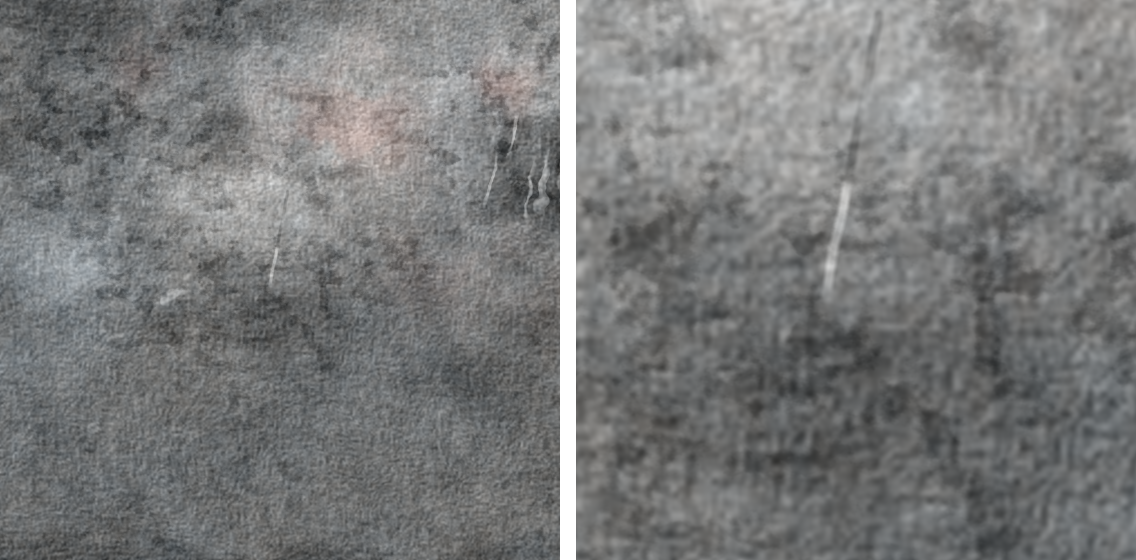
Left: the whole. Right: its middle third, enlarged.
Reproduce this texture procedurally as a Shadertoy shader.

```glsl
float hash(vec2 cell) {
    uvec2 q = uvec2(ivec2(cell)) * uvec2(1597334677u, 3812015801u);
    uint n = (q.x ^ q.y) * 1597334677u;
    n = (n ^ (n >> 15)) * 2246822519u;
    return float((n ^ (n >> 13)) & 65535u) / 65535.0;
}

float noise(vec2 p) {
    vec2 cell = floor(p), f = fract(p);
    f = f * f * (3.0 - 2.0 * f);
    return mix(mix(hash(cell), hash(cell + vec2(1, 0)), f.x),
               mix(hash(cell + vec2(0, 1)), hash(cell + vec2(1, 1)), f.x), f.y);
}

float fbm(vec2 p) {
    float sum = 0.0, amplitude = 0.5;
    for (int i = 0; i < 5; i++) {
        sum += amplitude * noise(p);
        p = mat2(1.6, 1.2, -1.2, 1.6) * p + 17.3;
        amplitude *= 0.52;
    }
    return sum;
}

// Soft elliptical stain
float stain(vec2 p, vec2 center, vec2 radius) {
    vec2 d = (p - center) / radius;
    return exp(-dot(d, d));
}

// Distance to a segment in x, progress along it in y
vec2 segment(vec2 p, vec2 a, vec2 b) {
    float t = clamp(dot(p - a, b - a) / dot(b - a, b - a), 0.0, 1.0);
    return vec2(length(p - mix(a, b, t)), t);
}

void mainImage(out vec4 fragColor, in vec2 fragCoord) {
    vec2 uv = fragCoord / iResolution.xy;
    vec2 warp = vec2(fbm(uv * 9.0), fbm(uv * 9.0 + 40.0)) - 0.5;
    vec2 p = uv + 0.13 * warp;

    // Broad light and dark areas
    float tone = 0.435 + 0.03 * smoothstep(0.3, 0.6, uv.y);
    tone += 0.15 * stain(p, vec2(0.66, 0.81), vec2(0.19, 0.16));
    tone += 0.15 * stain(p, vec2(0.91, 0.86), vec2(0.12, 0.1));
    tone += 0.16 * stain(p, vec2(0.4, 0.6), vec2(0.2, 0.11));
    tone += 0.08 * stain(p, vec2(0.47, 0.76), vec2(0.04, 0.15));
    tone += 0.11 * stain(p, vec2(0.1, 0.49), vec2(0.14, 0.08));
    tone -= 0.12 * stain(p, vec2(0.17, 0.95), vec2(0.2, 0.09));
    tone -= 0.08 * stain(p, vec2(0.14, 0.77), vec2(0.18, 0.05));
    tone -= 0.17 * stain(p, vec2(0.42, 0.77), vec2(0.045, 0.06));
    tone -= 0.2 * stain(p, vec2(0.58, 0.67), vec2(0.035, 0.025));
    tone -= 0.1 * stain(p, vec2(0.52, 0.44), vec2(0.09, 0.06));
    tone -= 0.1 * stain(p, vec2(0.31, 0.41), vec2(0.03, 0.03));
    tone -= 0.06 * stain(p, vec2(0.9, 0.32), vec2(0.1, 0.07));
    tone -= 0.09 * smoothstep(0.05, 0.0, p.y);

    // Mottling and worn patches, stronger in the upper half
    float wear = mix(0.45, 1.0, smoothstep(0.3, 0.6, uv.y));
    tone += wear * 0.28 * (fbm(uv * vec2(7, 9) + 5.0) - 0.48);
    tone += wear * 0.2 * (fbm(uv * 28.0 + 60.0) - 0.48);
    float pits = smoothstep(0.53, 0.7, fbm(uv * vec2(38, 46) + 90.0));
    tone -= wear * 0.13 * pits * smoothstep(0.4, 0.6, fbm(uv * 6.0 + 30.0));

    // Woven streaks
    tone += 0.055 * (noise(uv * vec2(28, 190)) - 0.5);
    tone += 0.055 * (noise(uv * vec2(190, 24) + 70.0) - 0.5);

    // Fine embossed grain
    vec2 g = uv * 185.0 + 6.0 * warp;
    tone += 0.11 * (noise(g) - noise(g + vec2(0.7, -0.7)));
    tone += 0.09 * (noise(uv * 250.0 + 33.0) - 0.5);
    tone += 0.06 * (noise(uv * 110.0 + 11.0) - 0.5);

    // Scraped patch with upright scratches
    vec2 e = abs(p - vec2(0.94, 0.69)) - vec2(0.085, 0.09);
    float scraped = smoothstep(0.02, -0.015, max(e.x, e.y));
    float scratch = noise(vec2(uv.x * 85.0 - uv.y * 14.0 + 8.0 * warp.x, uv.y * 9.0));
    tone += scraped * (0.27 * smoothstep(0.62, 0.9, scratch) - 0.1);

    // Crack, dark above and bright below
    vec2 crack = segment(uv + 0.012 * warp, vec2(0.513, 0.655), vec2(0.483, 0.49));
    float crackLine = smoothstep(0.0045, 0.001, crack.x) * smoothstep(0.2, 0.5, noise(uv * 45.0));
    tone += crackLine * mix(-0.13, 0.22, smoothstep(0.5, 0.65, crack.y));

    // Pale flakes and a round spot
    vec2 ridge = segment(p, vec2(0.17, 0.39), vec2(0.31, 0.48));
    tone += 0.18 * smoothstep(0.03, 0.0, ridge.x) * smoothstep(0.5, 0.75, noise(uv * 65.0));
    tone += 0.07 * smoothstep(0.012, 0.008, length(uv - vec2(0.166, 0.235)));

    // Cool grey, warm haze and rust
    float rust = stain(p, vec2(0.63, 0.78), vec2(0.12, 0.1))
               + stain(p, vec2(0.9, 0.84), vec2(0.05, 0.05))
               + 0.7 * stain(p, vec2(0.27, 0.96), vec2(0.04, 0.12))
               + 0.3 * stain(p, vec2(0.82, 0.5), vec2(0.2, 0.1));
    rust *= smoothstep(0.3, 0.6, fbm(uv * 14.0 + 20.0));
    float warmth = 2.0 * (fbm(uv * 6.0 + 50.0) - 0.46) + 0.7 * (noise(uv * 75.0) - 0.5);
    warmth -= stain(p, vec2(0.1, 0.48), vec2(0.16, 0.1));
    vec3 color = vec3(tone) + warmth * vec3(0.018, 0.0, -0.016);
    color += vec3(-0.006, 0.002, 0.004) + rust * vec3(0.035, -0.035, -0.05);
    fragColor = vec4(clamp(color, 0.0, 1.0), 1.0);
}
```
